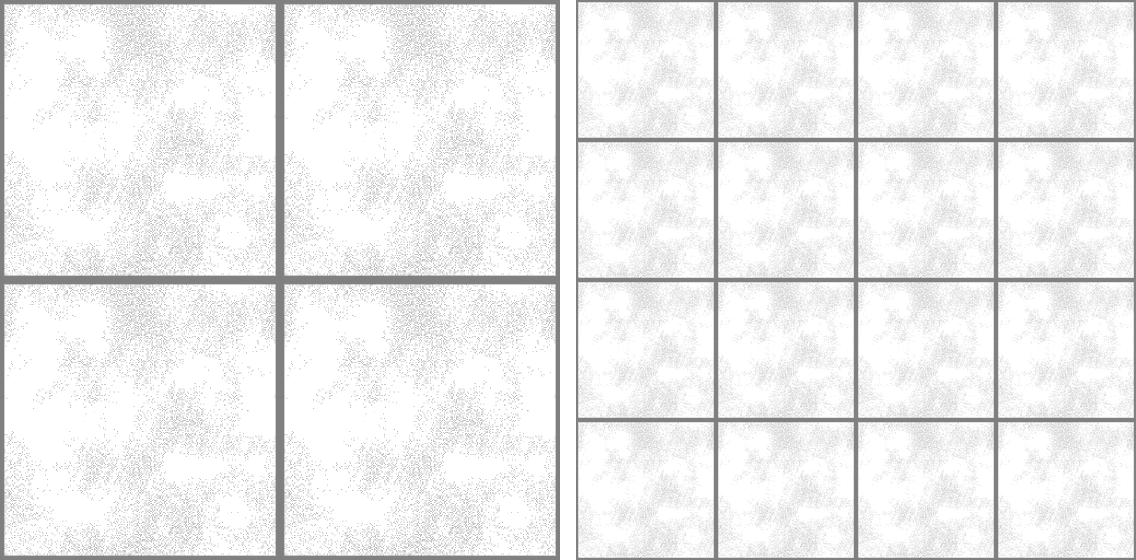
Left: one tile. Right: repeated 2 by 2.
A Shadertoy shader for this pattern:

```glsl
// Square white tiles with clustered grey speckle, set in plain grey grout.

const float TILES = 2.0;            // repeats across and down
const float GRAINS = 256.0;         // speckle cells along one tile
const float GROUT_HALF = 0.015625;  // half the grout width, in tiles
const vec3 GLAZE = vec3(1.0);
const vec3 SPECK = vec3(0.76);
const vec3 FAINT_SPECK = vec3(0.91);
const vec3 GROUT = vec3(0.5);

float hash(vec2 p) {
    return fract(sin(dot(p, vec2(127.1, 311.7))) * 43758.5453);
}

// Hash of a lattice cell that wraps after a whole number of cells
float wrapHash(vec2 cell, float period, float seed) {
    return hash(mod(cell, period) + seed);
}

float wrapNoise(vec2 p, float period, float seed) {
    vec2 i = floor(p * period);
    vec2 f = fract(p * period);
    f = f * f * (3.0 - 2.0 * f);
    float low = mix(wrapHash(i, period, seed),
                    wrapHash(i + vec2(1, 0), period, seed), f.x);
    float high = mix(wrapHash(i + vec2(0, 1), period, seed),
                     wrapHash(i + vec2(1, 1), period, seed), f.x);
    return mix(low, high, f.y);
}

// Share of inked grains: soft clumps, a little denser near top and bottom
float speckDensity(vec2 p) {
    float clumps = 0.5 * wrapNoise(p, 6.0, 3.7)
                 + 0.3 * wrapNoise(p, 12.0, 17.3)
                 + 0.2 * wrapNoise(p, 24.0, 41.9);
    clumps += 0.04 * cos(6.2831853 * p.y);
    return clamp(0.88 * (clumps - 0.33), 0.001, 0.42);
}

// Random value minus its neighbours' mean, which spreads the grains evenly
float grainNoise(vec2 cell) {
    float around = wrapHash(cell + vec2(1, 0), GRAINS, 0.5)
                 + wrapHash(cell - vec2(1, 0), GRAINS, 0.5)
                 + wrapHash(cell + vec2(0, 1), GRAINS, 0.5)
                 + wrapHash(cell - vec2(0, 1), GRAINS, 0.5);
    return wrapHash(cell, GRAINS, 0.5) - 0.25 * around;
}

vec3 tileColor(vec2 p) {
    vec2 cell = floor(p * GRAINS);
    float density = speckDensity((cell + 0.5) / GRAINS);
    // Logistic quantile turns the density into a noise threshold
    float threshold = 0.19 * log((1.0 - density) / density);
    vec3 ink = wrapHash(cell, GRAINS, 71.3) < 0.08 ? FAINT_SPECK : SPECK;
    return grainNoise(cell) > threshold ? ink : GLAZE;
}

float groutMask(vec2 p, float pixel) {
    vec2 toCenter = abs(p - 0.5);
    float edge = 0.5 - max(toCenter.x, toCenter.y);
    return clamp(0.5 + (GROUT_HALF - edge) / pixel, 0.0, 1.0);
}

void mainImage(out vec4 fragColor, in vec2 fragCoord) {
    // Four samples per pixel smooth the grain edges
    vec3 color = vec3(0.0);
    for (int i = 0; i < 4; i++) {
        vec2 offset = vec2(i % 2, i / 2) * 0.5 - 0.25;
        vec2 samplePos = fract((fragCoord + offset) / iResolution.xy * TILES);
        color += 0.25 * tileColor(samplePos);
    }

    // Grout joints
    vec2 tilePos = fract(fragCoord / iResolution.xy * TILES);
    color = mix(color, GROUT, groutMask(tilePos, TILES / iResolution.y));
    fragColor = vec4(color, 1.0);
}
```
